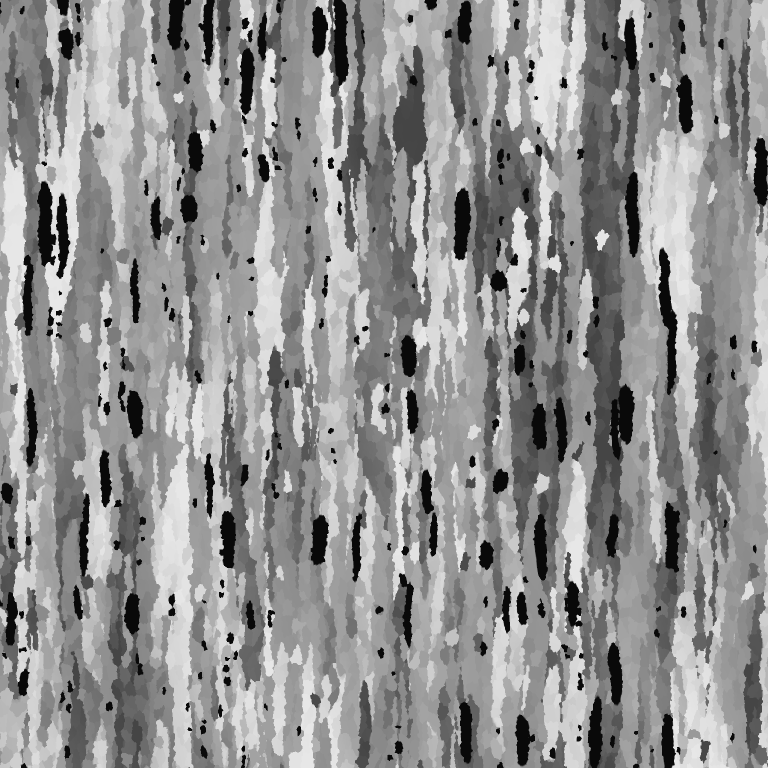
Reproduce this texture procedurally as a WebGL 1 fragment shader.

```glsl
precision highp float;
// Weathered bark: long ragged vertical grey streaks made of soft facets, with black pits.

#define FINE_GRID vec2(260.0, 200.0)
#define FACET_GRID vec2(84.0, 52.0)
#define STREAK_GRID vec2(32.0, 2.4)
#define PIT_GRID vec2(42.0, 12.0)
#define CRUMB_GRID vec2(96.0, 72.0)
#define PIT_CHANCE 0.11
#define CRUMB_CHANCE 0.038
#define FACET_JITTER 0.15
#define FACET_SNAP 0.4
#define REGION_BIAS 0.07
#define PIT_TONE 0.035

uniform vec2 u_resolution;

float hash(vec2 p) {
  vec3 q = fract(vec3(p.xyx) * vec3(0.1031, 0.1030, 0.0973));
  q += dot(q, q.yzx + 33.33);
  return fract((q.x + q.y) * q.z);
}

vec2 hash2(vec2 p) {
  return vec2(hash(p + 17.3), hash(p + 71.9));
}

// Cellular noise: position of the closest seed (xy) and its random value (z).
vec3 nearestSeed(vec2 p, vec2 grid) {
  vec2 g = p * grid;
  vec2 base = floor(g);
  vec3 found = vec3(0.0);
  float best = 100.0;
  for (int j = -1; j <= 1; j++) {
    for (int i = -1; i <= 1; i++) {
      vec2 cell = base + vec2(float(i), float(j));
      vec2 seed = cell + hash2(cell);
      vec2 d = seed - g;
      float dist = dot(d, d);
      if (dist < best) {
        best = dist;
        found = vec3(seed / grid, hash(cell + 5.7));
      }
    }
  }
  return found;
}

// Scattered round-ended vertical spindles: coverage (x) and random value (y).
// Crowding above zero gathers them into runs along fewer columns.
vec2 spindles(vec2 p, vec2 grid, float chance, float crowding, float salt) {
  vec2 g = p * grid;
  vec2 base = floor(g);
  vec2 result = vec2(0.0);
  for (int j = -1; j <= 1; j++) {
    for (int i = -1; i <= 1; i++) {
      vec2 cell = base + vec2(float(i), float(j));
      vec2 key = cell + salt;
      float run = hash(vec2(key.x, floor(cell.y / 8.0) + salt * 3.0));
      float weight = (crowding + 1.0) * pow(run, crowding);
      if (hash(key + 3.3) < chance * weight) {
        vec2 rnd = hash2(key + 9.1);
        vec2 radius = mix(vec2(0.18, 0.15), vec2(0.4, 0.68), rnd);
        vec2 d = (g - cell - mix(vec2(0.3), vec2(0.7), hash2(key + 41.7))) / radius;
        d *= d;
        float cover = 1.0 - smoothstep(0.92, 1.08, d.x + d.y * d.y);
        if (cover > result.x) result = vec2(cover, hash(key + 23.5));
      }
    }
  }
  return result;
}

// Maps an even spread of values to the uneven spread of greys.
float greyRamp(float h) {
  float t = 0.27 + 0.125 * clamp(h / 0.16, 0.0, 1.0);
  t += 0.14 * clamp((h - 0.16) / 0.18, 0.0, 1.0);
  t += 0.11 * clamp((h - 0.34) / 0.32, 0.0, 1.0);
  t += 0.16 * clamp((h - 0.66) / 0.12, 0.0, 1.0);
  return t + 0.10 * clamp((h - 0.78) / 0.22, 0.0, 1.0);
}

vec2 wobble(vec2 p) {
  float x = 0.0025 * sin(p.y * 23.0 + p.x * 19.0) + 0.0012 * sin(p.y * 87.0 - p.x * 53.0);
  return p + vec2(x, 0.004 * sin(p.x * 71.0));
}

float bark(vec2 p) {
  // Finely ragged outlines, partly drawn to the facets.
  vec2 ragged = mix(p, nearestSeed(p, FINE_GRID).xy, 0.6);
  vec3 facet = nearestSeed(ragged, FACET_GRID);
  vec2 c = wobble(mix(ragged, facet.xy, FACET_SNAP));

  // Long streaks under progressively finer spindles.
  float h = nearestSeed(c, STREAK_GRID).z;
  for (int i = 0; i < 3; i++) {
    float k = float(i);
    vec2 grid = vec2(26.0 + 15.0 * k, 2.4 + 2.6 * k);
    vec2 s = spindles(c, grid, 0.62 - 0.08 * k, 0.0, 31.0 + 47.0 * k);
    h = mix(h, s.y, s.x);
  }

  // Pale and dark regions, calm patches, facet shading, odd facets.
  float region = sin(c.x * 23.0 + 1.5 * sin(c.y * 5.0)) + sin(c.y * 9.0 + c.x * 14.0 + 2.0);
  float calm = 0.5 + 0.5 * sin(c.y * 13.0 + 2.0 * sin(c.x * 11.0 + 1.0));
  h = 0.49 + (h - 0.5) * mix(1.03, 0.8, calm) + REGION_BIAS * region;
  h += FACET_JITTER * (facet.z - 0.5);
  h = mix(h, fract(facet.z * 37.0), step(0.96, facet.z));
  float tone = greyRamp(clamp(h, 0.0, 1.0));

  // Black pits and crumbs.
  vec2 q = wobble(ragged);
  float pit = spindles(q, PIT_GRID, PIT_CHANCE, 2.0, 211.0).x;
  float crumb = spindles(q, CRUMB_GRID, CRUMB_CHANCE, 8.0, 307.0).x;
  return mix(tone, PIT_TONE, max(pit, crumb));
}

void main() {
  // Four samples per pixel smooth the facet edges.
  float tone = 0.0;
  for (int i = 0; i < 4; i++) {
    vec2 offset = vec2(mod(float(i), 2.0), floor(float(i) / 2.0)) * 0.5 - 0.25;
    tone += 0.25 * bark((gl_FragCoord.xy + offset) / u_resolution.y);
  }
  gl_FragColor = vec4(vec3(tone), 1.0);
}
```
